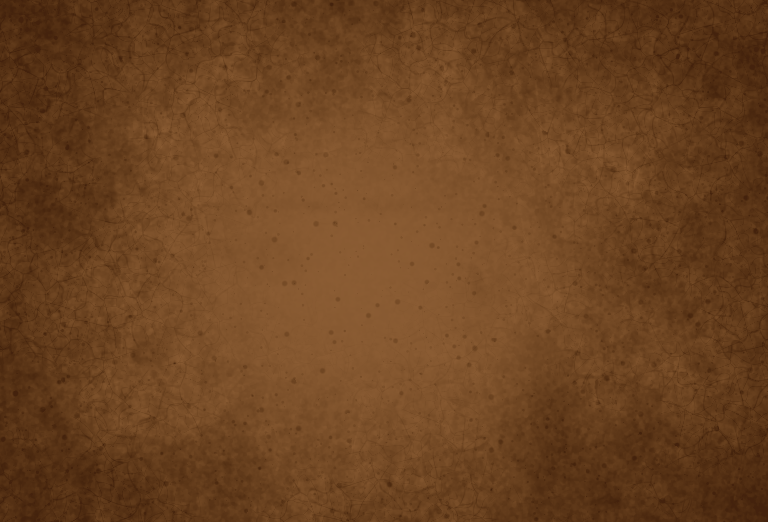
A Shadertoy shader for this texture:

```glsl
// Worn brown parchment with a pale centre, dark stained borders, grain, cracks and scratches.

vec2 hash2(vec2 p) {
    vec3 q = fract(p.xyx * vec3(0.1031, 0.1030, 0.0973));
    q += dot(q, q.yzx + 33.33);
    return fract((q.xx + q.yz) * q.zy);
}

// Cellular noise: x nearest distance, y second distance, z smooth random value, w nearest cell value
vec4 cells(vec2 p) {
    vec2 base = floor(p), f = p - base;
    vec4 result = vec4(9.0, 9.0, 0.0, 0.0);
    float total = 0.0;
    for (int j = -1; j <= 1; j++)
    for (int i = -1; i <= 1; i++) {
        vec2 offset = vec2(i, j);
        vec2 h = hash2(base + offset);
        vec2 r = offset + h - f;
        float d = length(r), value = fract(h.x * 7.3 + h.y * 15.7);
        float weight = exp(-7.0 * d * d);
        result.z += weight * value;
        total += weight;
        if (d < result.x) {
            result.y = result.x;
            result.x = d;
            result.w = value;
        } else result.y = min(result.y, d);
    }
    result.z /= total;
    return result;
}

// Layered smooth cells, centred on zero
float clouds(vec2 p) {
    float sum = 0.0, amplitude = 0.5;
    for (int i = 0; i < 4; i++) {
        sum += amplitude * (cells(p).z - 0.5);
        p = mat2(0.8, 0.6, -0.6, 0.8) * p * 2.2 + 13.7;
        amplitude *= 0.62;
    }
    return sum;
}

float blob(vec2 uv, vec2 center, vec2 radius) {
    vec2 q = (uv - center) / radius;
    return exp(-dot(q, q));
}

float segment(vec2 p, vec2 a, vec2 b) {
    vec2 ab = b - a;
    return length(p - a - ab * clamp(dot(p - a, ab) / dot(ab, ab), 0.0, 1.0));
}

// Thin branching lines along warped cell borders
float cracks(vec2 p, float scale) {
    p += 0.012 * sin(p.yx * 47.0 + 3.0 * sin(p * 31.0));
    vec4 c = cells(p * scale);
    return 1.0 - smoothstep(0.01, 0.09, c.y - c.x);
}

// Sparse round pits of varied size
float specks(vec2 p, float scale, float rarity) {
    vec4 c = cells(p * scale);
    float radius = 0.28 * smoothstep(rarity, 1.0, c.w);
    return (1.0 - smoothstep(radius * 0.5, radius + 0.08, c.x)) * step(rarity, c.w);
}

void mainImage(out vec4 fragColor, in vec2 fragCoord) {
    vec2 uv = fragCoord / iResolution.xy;
    vec2 p = fragCoord / iResolution.y;

    // Off-centre glow, falling off faster to the left
    float broad = clouds(p * 4.0 + 3.0);
    float fine = clouds(p * 26.0 + 9.0);
    vec2 q = uv - vec2(0.46, 0.48);
    q *= vec2(q.x < 0.0 ? 1.8 : 1.45, 1.25);
    float d = length(q) * (1.0 - 0.22 * broad);
    float tone = 0.09 + 0.83 * exp(-2.5 * pow(d, 2.4));
    float wear = smoothstep(0.08, 0.6, d);

    // Pale patches and dark stains
    tone += 0.16 * blob(uv, vec2(0.13, 0.23), vec2(0.13, 0.10));
    tone += 0.13 * blob(uv, vec2(0.20, 0.76), vec2(0.11, 0.15));
    tone += 0.10 * blob(uv, vec2(0.82, 0.72), vec2(0.10, 0.12));
    tone += 0.10 * blob(uv, vec2(0.88, 0.30), vec2(0.08, 0.10));
    tone -= 0.20 * blob(uv, vec2(0.72, 0.18), vec2(0.035, 0.14)) * (1.0 + 2.0 * fine);
    tone -= 0.13 * blob(uv, vec2(0.83, 0.53), vec2(0.07, 0.10));
    tone -= 0.10 * blob(uv, vec2(0.63, 0.46), vec2(0.03, 0.05)) * (1.0 + 3.0 * fine);
    tone -= 0.10 * blob(uv, vec2(0.11, 0.62), vec2(0.07, 0.10));
    tone -= 0.10 * blob(uv, vec2(0.17, 0.08), vec2(0.06, 0.06));
    tone -= 0.07 * blob(uv, vec2(0.34, 0.51), vec2(0.05, 0.04)) * (1.0 + 3.0 * fine);
    tone -= 0.12 * blob(uv, vec2(0.088, 0.752), vec2(0.014, 0.013));

    // Mottling, stretched fibres and grain grow toward the borders
    float fibre = cells(p * vec2(95.0, 14.0)).z - 0.5;
    float grain = cells(p * 165.0).z + cells(p * 90.0 + 5.0).z - 1.0;
    tone += wear * (0.22 * broad + 0.30 * fine + 0.06 * fibre);
    tone += grain * mix(0.025, 0.15, wear);

    // Creases: a faint horizontal fold and a near-vertical seam
    tone -= 0.05 * blob(uv, vec2(0.45, 0.607), vec2(0.16, 0.014)) * (1.0 + 3.0 * fine);
    float seam = uv.x - 0.565 - 0.05 * (uv.y - 0.62);
    float seamFade = smoothstep(0.58, 0.85, uv.y);
    tone += 0.06 * seamFade * sign(seam) * exp(-abs(seam) * 55.0) * smoothstep(0.0, 0.003, abs(seam));

    // Cracks gather in patches; pits scatter everywhere
    float patches = smoothstep(-0.06, 0.22, broad + 0.3 * fine + 0.12 * wear);
    tone -= 0.12 * patches * cracks(p, 19.0) * (0.25 + wear);
    tone -= 0.10 * patches * cracks(p + 4.0, 42.0) * (0.2 + wear);
    tone -= 0.24 * specks(p, 48.0, 0.87) + 0.16 * specks(p + 7.0, 95.0, 0.85);

    // Pale hairline scratches near the borders
    for (int i = 0; i < 16; i++) {
        vec2 h = hash2(vec2(float(i), 17.0)), k = hash2(vec2(float(i), 53.0));
        vec2 start = h * vec2(iResolution.x / iResolution.y, 1.0);
        vec2 along = vec2(0.09 * (k.x - 0.5), 0.06 + 0.10 * k.y);
        float line = 1.0 - smoothstep(0.0004, 0.003, segment(p, start, start + along));
        tone += 0.10 * line * wear * (0.6 + fine);
    }

    tone = clamp(tone, 0.0, 1.0);
    vec3 color = mix(vec3(0.265, 0.135, 0.05), vec3(0.565, 0.378, 0.215), pow(vec3(tone), vec3(1.0, 1.0, 1.2)));
    fragColor = vec4(color, 1.0);
}
```
